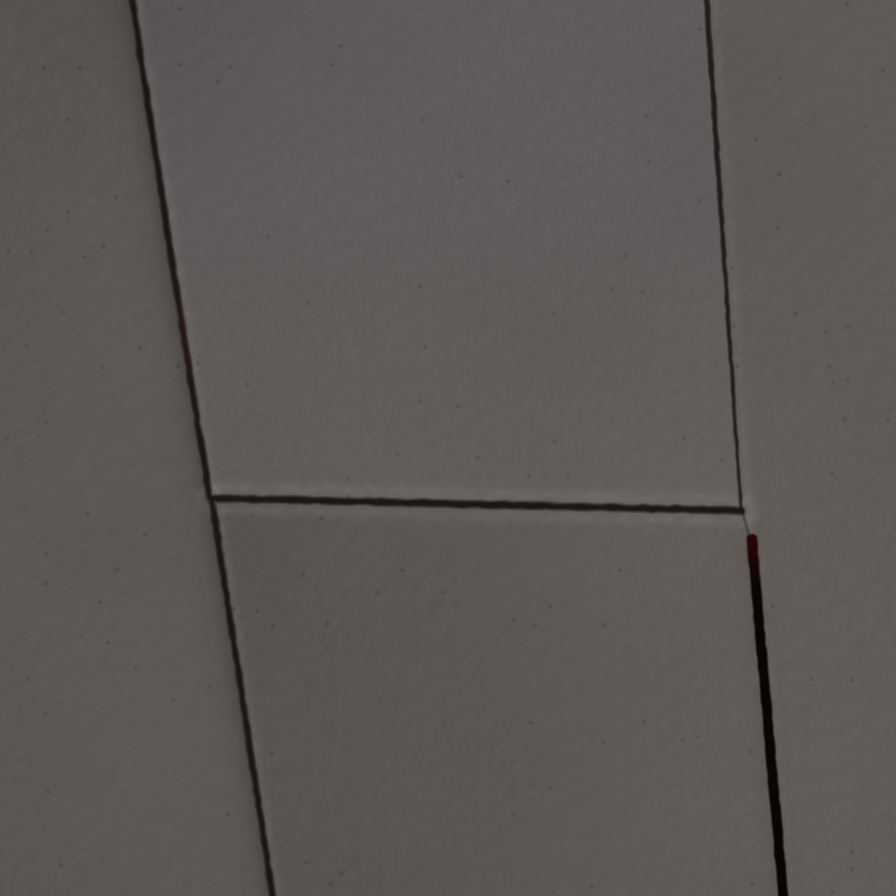
Write a Shadertoy shader that draws this texture.

```glsl
// Matte grey-brown stone panels divided by narrow, slightly crooked dark seams.

float hash(vec2 p) {
    return fract(sin(dot(p, vec2(127.1, 311.7))) * 43758.5453);
}

float noise(vec2 p) {
    vec2 i = floor(p), f = fract(p);
    f = f * f * (3.0 - 2.0 * f);
    return mix(mix(hash(i), hash(i + vec2(1, 0)), f.x),
               mix(hash(i + vec2(0, 1)), hash(i + vec2(1, 1)), f.x), f.y);
}

float grainHeight(vec2 p) {
    return 0.55 * noise(p * 75.0) + 0.3 * noise(p * 155.0 + 7.0) + 0.15 * noise(p * 290.0 + 19.0);
}

// x: signed distance across the segment (positive right of a to b), y: true distance, z: position along it
vec3 segment(vec2 p, vec2 a, vec2 b) {
    vec2 d = b - a, q = p - a;
    float t = dot(q, d) / dot(d, d);
    float side = (q.x * d.y - q.y * d.x) / length(d);
    return vec3(side, length(q - d * clamp(t, 0.0, 1.0)), t);
}

float stroke(float dist, float halfWidth, float soft) {
    float edge = soft + 0.6 / iResolution.y;
    return 1.0 - smoothstep(halfWidth - edge, halfWidth + edge, dist);
}

void mainImage(out vec4 fragColor, in vec2 fragCoord) {
    vec2 uv = fragCoord / iResolution.xy;

    // Slight roughness along the joints
    vec2 p = uv + 0.0013 * (vec2(noise(uv * 110.0), noise(uv * 110.0 + 31.0)) - 0.5);

    // Seams, vertical ones running upwards
    vec3 leftLow = segment(p, vec2(0.306, -0.01), vec2(0.236, 0.445));
    vec3 leftMid = segment(p, vec2(0.234, 0.445), vec2(0.193, 0.700));
    vec3 leftTop = segment(p, vec2(0.193, 0.700), vec2(0.146, 1.010));
    vec3 rightLow = segment(p, vec2(0.875, -0.01), vec2(0.839, 0.398));
    vec3 rightLink = segment(p, vec2(0.836, 0.400), vec2(0.828, 0.432));
    vec3 rightTop = segment(p, vec2(0.827, 0.432), vec2(0.788, 1.010));
    vec3 cross = segment(p, vec2(0.236, 0.444), vec2(0.827, 0.430));

    float leftDist = min(leftLow.y, min(leftMid.y, leftTop.y));
    float leftSide = uv.y < 0.445 ? leftLow.x : (uv.y < 0.7 ? leftMid.x : leftTop.x);
    float rightSide = uv.y < 0.4 ? rightLow.x : rightTop.x;

    // Panel masks
    float inMiddle = smoothstep(-0.003, 0.003, leftSide) * smoothstep(0.003, -0.003, rightSide);
    float inLower = inMiddle * smoothstep(-0.003, 0.003, cross.x);
    float inRight = smoothstep(-0.003, 0.003, rightSide);

    // Broad lighting
    float light = 0.347 + 0.012 * smoothstep(0.0, 0.8, uv.x);
    light -= 0.035 * smoothstep(0.6, 1.15, uv.y) * smoothstep(0.45, 0.0, uv.x);
    light += inRight * (0.004 - 0.010 * uv.y);
    light += (inMiddle - inLower) * 0.008;
    light -= inLower * 0.024 * smoothstep(0.85, 0.25, uv.x);
    light += 0.012 * (noise(uv * 5.0) + 0.5 * noise(uv * 13.0) - 0.75);
    vec3 warm = vec3(1.045, 0.995, 0.955);
    vec3 mauve = vec3(1.025, 0.985, 0.985);
    vec3 color = light * mix(warm, mauve, (inMiddle - inLower) * smoothstep(0.4, 0.9, uv.y));

    // Embossed grain and sparse pits
    float relief = grainHeight(uv) - grainHeight(uv + vec2(-0.003, 0.003));
    color += 0.026 * relief + 0.008 * (noise(uv * 210.0) - 0.5);
    vec2 cell = floor(uv * 48.0);
    vec2 pit = vec2(hash(cell + 3.0), hash(cell + 11.0)) * 0.6 + 0.2;
    float pitDist = length(fract(uv * 48.0) - pit);
    color -= 0.045 * step(0.94, hash(cell + 23.0)) * smoothstep(0.18, 0.04, pitDist);

    // Soft shadows and worn, paler rims beside the joints
    float wear = 0.4 + 0.9 * noise(uv * vec2(95.0, 140.0));
    float leftShade = exp(-leftDist / 0.012) * smoothstep(0.002, -0.004, leftSide);
    color *= 1.0 - 0.28 * leftShade;
    color += 0.030 * wear * exp(-pow((leftSide - 0.008) / 0.004, 2.0));
    color += 0.036 * wear * exp(-pow((cross.y - 0.012) / 0.007, 2.0));
    color += 0.022 * wear * exp(-pow((rightSide - 0.009) / 0.005, 2.0));
    color *= 1.0 - 0.14 * exp(-rightLow.y / 0.009);

    // Dark joint cores with varying width
    float ragged = 0.0012 * (noise(uv * 85.0) - 0.5);
    float leftCore = stroke(leftDist, 0.0034 + ragged, 0.0018);
    float crossCore = stroke(cross.y, 0.0040 + ragged, 0.0020);
    float topCore = stroke(rightTop.y, mix(0.0017, 0.0031, clamp(rightTop.z, 0.0, 1.0)) + 0.5 * ragged, 0.0013);
    float linkCore = stroke(rightLink.y, 0.0014, 0.0012);
    float lowCore = stroke(rightLow.y, 0.0055, 0.0012);
    vec3 jointColor = vec3(0.085, 0.068, 0.060);
    color = mix(color, jointColor, 0.92 * max(leftCore, crossCore));
    color = mix(color, jointColor, 0.84 * topCore);
    color = mix(color, jointColor, 0.40 * linkCore);
    color = mix(color, vec3(0.030, 0.018, 0.015), lowCore);

    // Faint red tint at the head of the wide joint and along the left one
    color.r += 0.12 * lowCore * smoothstep(0.34, 0.40, uv.y);
    color.r += 0.04 * leftCore * exp(-pow((uv.y - 0.62) / 0.06, 2.0));

    fragColor = vec4(clamp(color, 0.0, 1.0), 1.0);
}
```
